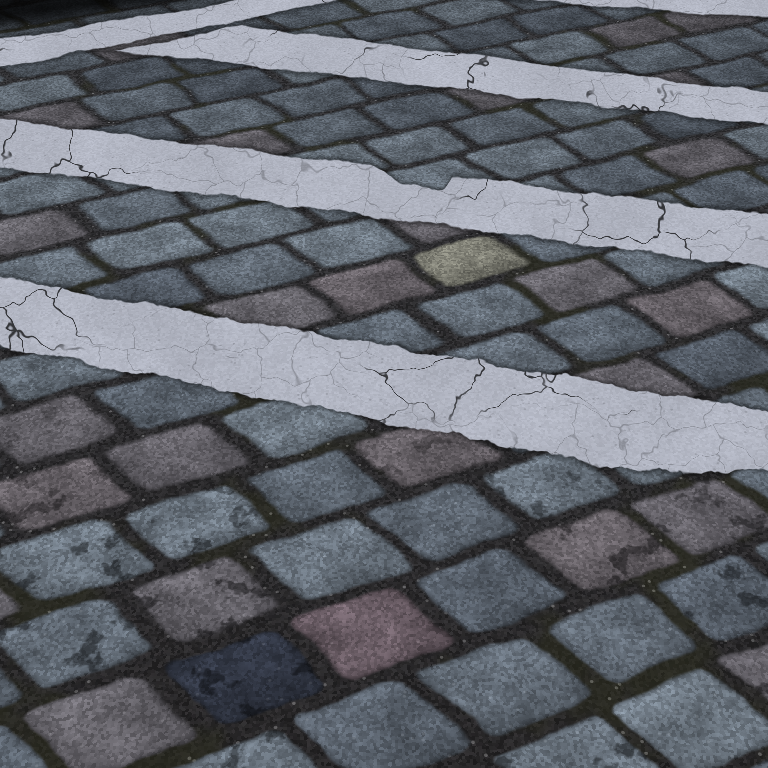
Give the GLSL for this texture, as a Shadertoy shader.

```glsl
// Wet cobblestones in perspective, crossed by worn, cracked white road stripes.

float hash(vec2 p) {
    p = fract(p * vec2(0.1031, 0.1137));
    p += dot(p, p.yx + 33.33);
    return fract((p.x + p.y) * p.x * 17.0);
}

// Layered sines, roughly -1 to 1
float waves(vec2 p) {
    float sum = 0.0, amp = 0.5;
    for (int i = 0; i < 5; i++) {
        sum += amp * sin(p.x + 1.7 * sin(p.y + float(i)));
        p = mat2(0.8, 0.6, -0.6, 0.8) * p * 1.9 + 2.3;
        amp *= 0.6;
    }
    return sum;
}

// Cellular noise: nearest distance, gap to the second nearest, cell value
vec3 cells(vec2 p) {
    vec2 base = floor(p);
    float near = 9.0, second = 9.0, value = 0.0;
    for (int j = -1; j <= 1; j++)
    for (int i = -1; i <= 1; i++) {
        vec2 c = base + vec2(i, j);
        float d = length(c + 0.15 + 0.7 * vec2(hash(c + 11.0), hash(c + 57.0)) - p);
        if (d < near) { second = near; near = d; value = hash(c + 91.0); }
        else second = min(second, d);
    }
    return vec3(near, second - near, value);
}

float band(float y, float top, float bottom) {
    return min(y - top, bottom - y);
}

// Signed distance into the painted stripes, positive inside; y runs downward
float stripes(vec2 p) {
    float x = p.x, y = p.y;
    float notch = 0.02 * smoothstep(0.48, 0.53, x) * smoothstep(0.59, 0.575, x);
    float d = band(y, 0.362 + 0.175 * x, min(0.449 + 0.2 * x, 0.614));
    d = max(d, band(y, 0.155 + 0.125 * x + notch, 0.217 + 0.133 * x));
    float tip = max(0.0365 + 0.127 * (x - 0.339), 0.0625 - 0.2 * (x - 0.17));
    d = max(d, band(y, tip, 0.068 + 0.114 * (x - 0.17)));
    d = max(d, band(y, 0.052 - 0.165 * x, 0.0885 - 0.2 * x));
    return max(d, 0.0234 - 0.075 * (1.0 - x) - y);
}

float isStone(vec2 id, float column, float row) {
    return step(length(id - vec2(column, row)), 0.5);
}

vec3 stoneColor(vec2 id) {
    vec3 col = mix(vec3(0.32, 0.35, 0.39), vec3(0.43, 0.47, 0.51), hash(id + 40.0));
    vec3 brown = vec3(0.39, 0.37, 0.39);
    col = mix(col, brown, 0.8 * step(0.84, hash(id + 73.0)));
    float warm = isStone(id, 3.0, -2.0) + isStone(id, -1.0, 3.0) + isStone(id, 0.0, 1.0);
    warm += isStone(id, -2.0, 0.0) + isStone(id, 4.0, 0.0);
    col = mix(col, brown, warm);
    col = mix(col, vec3(0.49, 0.49, 0.45), isStone(id, 4.0, -2.0));
    col = mix(col, vec3(0.40, 0.35, 0.38), isStone(id, -3.0, 3.0));
    return mix(col, vec3(0.19, 0.21, 0.26), isStone(id, -4.0, 3.0));
}

void mainImage(out vec4 fragColor, in vec2 fragCoord) {
    vec2 p = fragCoord / iResolution.xy;
    p.y = 1.0 - p.y;
    float depth = p.y + 0.859;
    vec2 ground = vec2(p.x - 0.5, 2.0) / depth;
    float soft = mix(0.04, 0.018, p.y);

    // Paving grid: rows and joints run toward two vanishing points
    float v = 16.65 - 4.864 * (5.208 - p.x) / depth;
    float u = ((p.x + 1.341) / depth - 1.2) / (0.139 - 0.0028 * v);
    vec2 warp = vec2(waves(ground * 29.0), waves(ground * 29.0 + 9.0));
    vec2 q = vec2(u, v) + 0.045 * warp;
    float row = round(q.y);
    float even = 1.0 - mod(row, 2.0);
    q.x -= 0.17 + 0.65 * row - 0.05 * even * max(row, -2.0);
    vec2 id = vec2(round(q.x), row);
    vec2 f = q - id + 0.04 * (vec2(hash(id + 5.0), hash(id + 19.0)) - 0.5);

    // Stone outline as a rounded box, with wider joints in front
    vec2 halfSize = vec2(0.475, 0.465) - mix(0.0, 0.035, p.y) - 0.025 * hash(id + 31.0);
    vec2 e = abs(f) - halfSize + 0.1;
    float d = length(max(e, 0.0)) + min(max(e.x, e.y), 0.0) - 0.1;

    // Gritty joints with pebbles and moss
    vec3 grain = cells(ground * 400.0);
    vec3 pebble = cells(ground * 170.0);
    vec3 joint = mix(vec3(0.19, 0.19, 0.2), vec3(0.155, 0.15, 0.155), p.y);
    vec3 col = joint * (0.7 + 0.6 * grain.z);
    float moss = smoothstep(0.15, 0.7, waves(ground * 14.0 + 4.0));
    col = mix(col, vec3(0.17, 0.175, 0.11), 0.5 * moss);
    col += 0.2 * step(0.95, pebble.z) * smoothstep(0.3, 0.15, pebble.x);

    // Stone faces: mottling, grain, wet patches and worn rims
    vec3 stone = stoneColor(id) * (1.0 + 0.15 * waves(ground * 60.0 + id));
    stone *= 0.84 + 0.32 * grain.z;
    stone += 0.08 * step(0.95, pebble.z) * smoothstep(0.3, 0.1, pebble.x);
    float wet = smoothstep(0.3, 0.6, waves(ground * 70.0 + 7.0 * id) - length(f) * 0.4);
    stone *= 1.0 - 0.4 * wet * smoothstep(0.3, 0.8, p.y) * step(0.55, hash(id + 8.0));
    stone *= mix(0.78, 1.0, smoothstep(0.0, -0.06, d));
    stone *= 1.0 - 0.12 * smoothstep(0.1, 0.45, f.y) + 0.06 * smoothstep(0.1, 0.4, -f.y);
    stone *= mix(0.84, 1.0, smoothstep(0.0, 0.4, p.y));
    col = mix(col, stone, smoothstep(soft, -soft, d));

    // Unlit ground in the far left corner
    col *= 1.0 - 0.8 * smoothstep(0.035, 0.0, p.y + 0.15 * p.x - 0.02);

    // Ragged paint with a thin dark lip around it
    float paint = stripes(p) + 0.0055 * waves(p * 42.0) * (0.4 + p.y);
    col *= mix(0.65, 1.0, smoothstep(0.0, 0.008, -paint));
    vec3 white = vec3(0.7, 0.715, 0.765) * (1.0 + 0.035 * waves(p * 22.0));
    white *= 0.95 + 0.08 * grain.z;
    white *= 1.0 - 0.12 * step(0.94, pebble.z) * smoothstep(0.3, 0.1, pebble.x);

    // Cracks follow wandering cell borders and fade in and out
    vec2 bend = vec2(waves(p * 23.0), waves(p * 23.0 + 5.0));
    float border = cells(p * vec2(8.0, 13.0) + 0.24 * bend).y;
    float fine = cells(p * vec2(15.0, 22.0) + 0.35 * bend + 6.0).y;
    float broken = smoothstep(-0.1, 0.4, waves(p * 9.0 + 2.0));
    white *= 1.0 - 0.7 * broken * smoothstep(0.03, 0.005, border);
    white *= 1.0 - 0.2 * (1.0 - broken) * smoothstep(0.04, 0.0, fine);
    col = mix(col, white, smoothstep(-0.0012, 0.0012, paint));

    fragColor = vec4(clamp(col, 0.0, 1.0), 1.0);
}
```
